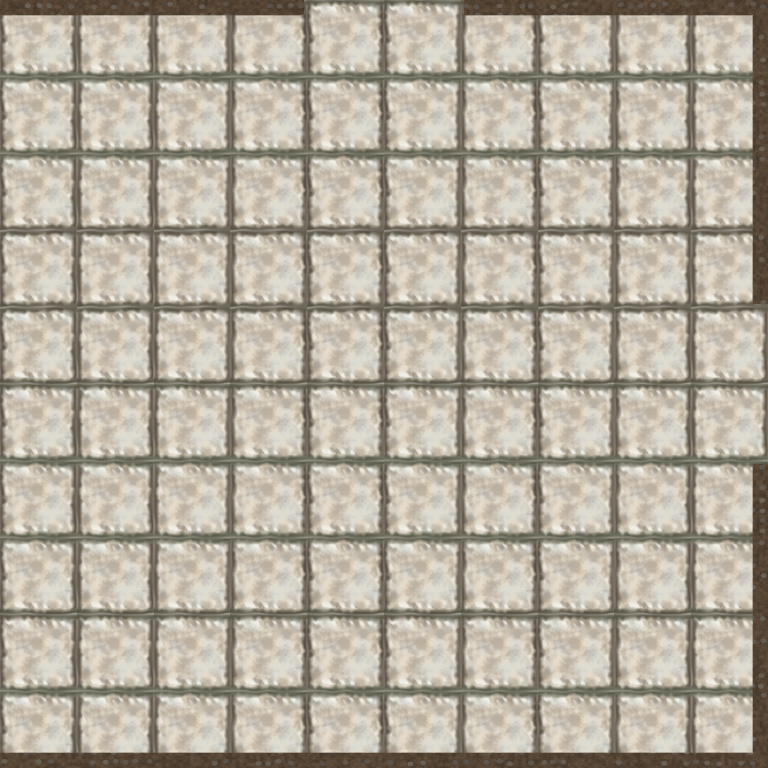
A Shadertoy shader for this texture:

```glsl
const float TILES = 10.0;          // repeats across and down
const float BORDER = 0.2;          // soil strip, in tiles
const float GROOVE_CORE = 0.022;   // half widths, in tiles
const float GROOVE_EDGE = 0.094;
const float WAVE = 0.022;
const float RAGGED = 0.045;
const vec2 OPENING = vec2(3.96, 6.04); // span where tiles cross the border

const vec3 STONE_SHADE = vec3(0.72, 0.69, 0.64);
const vec3 STONE_LIGHT = vec3(0.88, 0.86, 0.81);
const vec3 STONE_WARM = vec3(0.025, 0.0, -0.03);
const vec3 RIM_WHITE = vec3(0.95, 0.95, 0.92);
const vec3 GROOVE_BROWN = vec3(0.39, 0.355, 0.305);
const vec3 GROOVE_OLIVE = vec3(0.38, 0.385, 0.32);
const vec3 GROOVE_RIDGE = vec3(0.64, 0.62, 0.58);
const vec3 SOIL_DARK = vec3(0.24, 0.19, 0.14);
const vec3 SOIL_LIGHT = vec3(0.42, 0.34, 0.26);
const vec3 PEBBLE_GREY = vec3(0.38, 0.36, 0.33);

float hash(vec2 p) {
    vec3 q = fract(vec3(p.xyx) * 0.1031);
    q += dot(q, q.yzx + 33.33);
    return fract((q.x + q.y) * q.z);
}

float noise(vec2 p) {
    vec2 i = floor(p), f = fract(p);
    f = f * f * (3.0 - 2.0 * f);
    return mix(mix(hash(i), hash(i + vec2(1, 0)), f.x),
               mix(hash(i + vec2(0, 1)), hash(i + vec2(1, 1)), f.x), f.y);
}

float fbm(vec2 p) {
    float sum = 0.0, amp = 0.5;
    for (int i = 0; i < 4; i++) {
        sum += amp * noise(p);
        p = mat2(1.6, 1.2, -1.2, 1.6) * p + 7.3;
        amp *= 0.5;
    }
    return sum / 0.9375;
}

// Mottled face; the same pattern on every tile
vec3 stone(vec2 f, vec2 edge) {
    float blotch = smoothstep(0.25, 0.72, fbm(f * 8.0 + 3.0));
    vec3 col = mix(STONE_SHADE, STONE_LIGHT, blotch);
    col += STONE_WARM * (2.0 * noise(f * 7.0 + 41.0) - 0.8);

    // Glossy rim with slanted streaks, strongest along top and bottom
    vec2 slant = vec2(f.x + 0.6 * f.y, f.y - 0.6 * f.x);
    float streak = smoothstep(0.35, 0.8, noise(slant * vec2(17.0, 7.0) + 19.0));
    vec2 band = smoothstep(0.06, 0.1, edge) * (1.0 - smoothstep(0.1, 0.21, edge));
    float inside = smoothstep(0.05, 0.1, min(edge.x, edge.y));
    float rim = max(band.y, 0.6 * band.x) * inside;
    col = mix(col, RIM_WHITE, rim * streak * 0.9);
    return col - 0.09 * rim * (1.0 - streak);
}

// Joint line: colour in rgb, coverage in a
vec4 groove(float across, float along, float seed, vec3 tint) {
    across += WAVE * (noise(vec2(along * 6.0, seed)) - 0.5);
    float ragged = noise(vec2(along * 19.0, across * 9.0 + seed)) - 0.5;
    float cover = 1.0 - smoothstep(GROOVE_CORE, GROOVE_EDGE,
                                   abs(across) + RAGGED * ragged);
    float ridge = exp(-pow(across / 0.015, 2.0));
    ridge *= 0.25 + 0.6 * noise(vec2(along * 5.0, seed + 9.0));
    float strand = noise(vec2(along * 4.0, across * 38.0 + seed)) - 0.5;
    return vec4(mix(tint, GROOVE_RIDGE, ridge) + 0.12 * strand, cover);
}

// Fine soil with scattered rounded pebbles
vec3 soil(vec2 p) {
    vec3 col = mix(SOIL_DARK, SOIL_LIGHT, fbm(p * 22.0));
    vec2 q = p * 7.0, i = floor(q);
    float id = hash(i + 5.0);
    vec2 centre = 0.35 + 0.3 * vec2(hash(i + 17.0), hash(i + 29.0));
    float dist = length((fract(q) - centre) * vec2(1.0, 1.25));
    float pebble = (1.0 - smoothstep(0.2, 0.33, dist)) * step(0.5, id);
    return mix(col, PEBBLE_GREY * (0.7 + 0.5 * id), pebble * 0.75);
}

float within(float x, vec2 span, float aa) {
    return smoothstep(-aa, aa, x - span.x) * smoothstep(-aa, aa, span.y - x);
}

void mainImage(out vec4 fragColor, in vec2 fragCoord) {
    vec2 p = fragCoord / iResolution.xy * TILES;
    float aa = 0.7 * TILES / iResolution.y;
    vec2 f = fract(p);
    vec2 line = floor(p + 0.5);
    vec2 offset = p - line;

    // Tiles, then vertical and horizontal joints
    vec3 col = stone(f, abs(offset));
    vec2 variant = vec2(floor(3.0 * hash(vec2(line.x, 3.0))),
                        floor(3.0 * hash(vec2(line.y, 8.0))));
    vec4 v = groove(offset.x, f.y, 11.0 + 5.0 * variant.x, GROOVE_BROWN);
    vec3 tint = mix(GROOVE_BROWN, GROOVE_OLIVE, 0.4 + 0.3 * variant.y);
    vec4 h = groove(offset.y, f.x, 47.0 + 5.0 * variant.y, tint);
    col = mix(col, v.rgb, v.a);
    col = mix(col, h.rgb, h.a);

    // Soil on the bottom, top and right, with two openings
    float far = TILES - BORDER;
    float bottom = 1.0 - smoothstep(-aa, aa, p.y - BORDER);
    float top = smoothstep(-aa, aa, p.y - far) * (1.0 - within(p.x, OPENING, aa));
    float right = smoothstep(-aa, aa, p.x - far) * (1.0 - within(p.y, OPENING, aa));
    col = mix(col, soil(p), max(bottom, max(top, right)));

    fragColor = vec4(clamp(col, 0.0, 1.0), 1.0);
}
```
